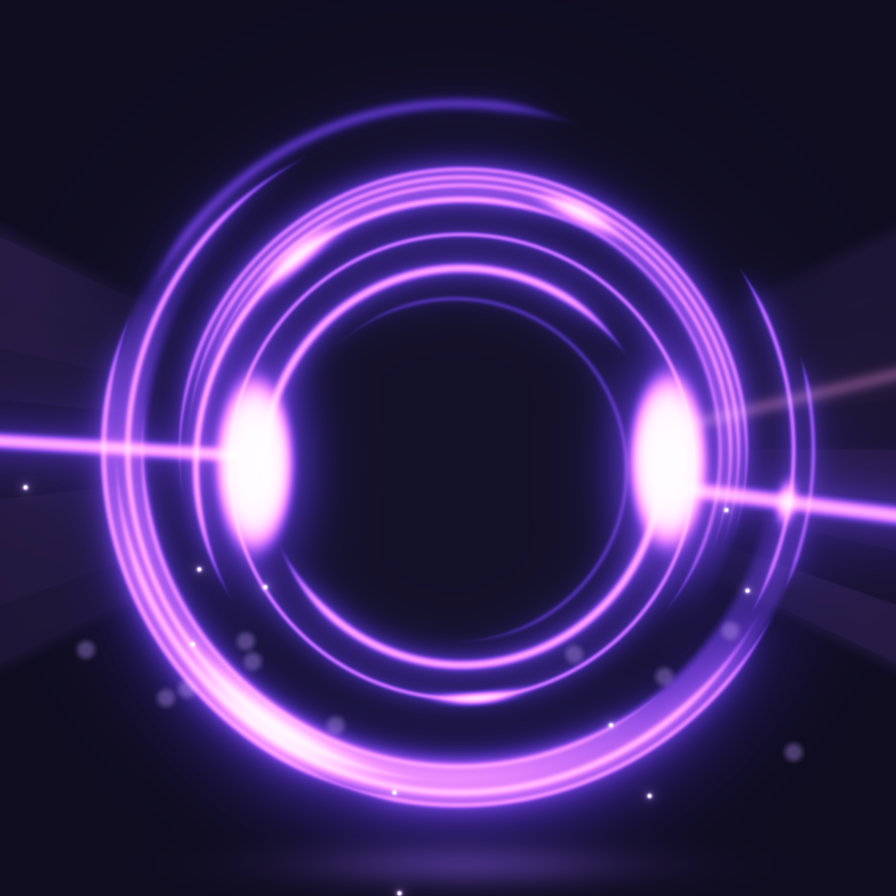
A Shadertoy shader for this background:

```glsl
// Neon portal: tapered arcs on nearly concentric circles, two white-hot cores and
// side beams over a dark violet backdrop. All parts add up to one light energy,
// which an exposure curve turns from blue through pink to white.

const float TAU = 6.2831853;
const vec2 INNER_CENTRE = vec2(0.0156, -0.0208);
const vec2 UPPER_CENTRE = vec2(0.0169, -0.0052);
const vec2 OUTER_CENTRE = vec2(0.0117, -0.0026);
const vec2 LEFT_CORE = vec2(-0.216, -0.018);
const vec2 RIGHT_CORE = vec2(0.246, -0.014);
const vec2 CORE_SIZE = vec2(0.033, 0.074);
const vec3 NIGHT = vec3(0.058, 0.047, 0.125);
const vec3 DISK = vec3(0.076, 0.067, 0.158);
const vec3 RAY_TINT = vec3(0.085, 0.055, 0.135);
const vec3 FLOOR_TINT = vec3(0.17, 0.11, 0.29);
const vec3 DUST_TINT = vec3(0.31, 0.25, 0.40);
const vec3 EXPOSURE = vec3(0.50, 0.27, 1.80);
const float PINK_BOOST = 0.15;
const float GLOW_SIZE = 0.012;
const float GLOW_GAIN = 0.27;
const float RAY_SPREAD = 0.46;
const int DUST_COUNT = 20;

float hash(float n) { return fract(sin(n * 127.1 + 3.7) * 4375.85); }

float gauss(vec2 p, vec2 size) { p /= size; return exp(-dot(p, p)); }

// Angular distance in degrees between the direction of p and a given heading
float angleGap(vec2 p, float heading) {
    float a = atan(p.y, p.x) * 360.0 / TAU;
    return abs(mod(a - heading + 180.0, 360.0) - 180.0);
}

// Thin glowing arc, fading and narrowing towards both ends
float arc(vec2 p, float radius, float heading, float halfSpan, float width, float gain) {
    float taper = smoothstep(0.0, 0.35, 1.0 - angleGap(p, heading) / halfSpan);
    float d = abs(length(p) - radius);
    float w = max(width * mix(0.5, 1.0, taper), 0.8 / min(iResolution.x, iResolution.y));
    return gain * taper * (exp(-d * d / (w * w)) + GLOW_GAIN * exp(-d / GLOW_SIZE));
}

// Translucent ribbon between two radii
float ribbon(vec2 p, float inner, float outer, float heading, float halfSpan) {
    float r = length(p);
    float side = smoothstep(inner - 0.006, inner + 0.008, r) * smoothstep(outer + 0.006, outer - 0.008, r);
    return side * smoothstep(0.0, 0.6, 1.0 - angleGap(p, heading) / halfSpan);
}

// Highlight stretched along a circle
float glint(vec2 p, float radius, float heading, float spread, float width) {
    return gauss(vec2(angleGap(p, heading), length(p) - radius), vec2(spread, width));
}

float beam(vec2 p, vec2 a, vec2 b, float width) {
    vec2 ab = b - a;
    float t = clamp(dot(p - a, ab) / dot(ab, ab), 0.0, 1.0);
    float d = length(p - a - ab * t);
    return exp(-d * d / (width * width)) + 0.13 * exp(-d / (width * 3.5));
}

float core(vec2 p) {
    float q = dot(p / CORE_SIZE, p / CORE_SIZE);
    return 15.0 * exp(-q * q) + 0.8 * gauss(p, vec2(0.055, 0.105));
}

vec3 backdrop(vec2 p) {
    vec3 col = mix(DISK, NIGHT, smoothstep(0.15, 0.6, length(p)));
    // Fans of light to both sides, split into uneven sectors
    float slope = atan(p.y, abs(p.x));
    float cell = slope * 9.0 + (p.x < 0.0 ? 20.0 : 43.0);
    float shade = mix(hash(floor(cell)), hash(floor(cell) + 1.0), smoothstep(0.94, 1.0, fract(cell)));
    float fan = smoothstep(RAY_SPREAD + 0.02, RAY_SPREAD - 0.02, abs(slope));
    col += RAY_TINT * fan * (0.35 + 0.65 * shade) * smoothstep(0.25, 0.48, abs(p.x));
    col += FLOOR_TINT * gauss(p - vec2(0.02, -0.466), vec2(0.17, 0.023));
    return col;
}

float innerRings(vec2 p) {
    float e = arc(p, 0.2214, 115.0, 82.0, 0.0042, 2.6);
    e += arc(p, 0.2214, 285.0, 83.0, 0.0042, 2.6);
    e += arc(p, 0.2591, 0.0, 300.0, 0.0024, 1.4);
    e += 5.0 * glint(p, 0.2591, 274.0, 7.0, 0.005);
    vec2 q = p + vec2(0.0078, 0.004);
    return e + arc(q, 0.1914, 22.0, 116.0, 0.0028, 0.34);
}

float upperRings(vec2 p) {
    float e = 0.45 * ribbon(p, 0.285, 0.316, 75.0, 115.0);
    for (int i = 0; i < 3; i++) {
        float k = float(i);
        e += arc(p, 0.3164 - 0.009 * k, 86.0 - 8.0 * k, 106.0 - 6.0 * k, 0.0027, 1.25);
    }
    e += arc(p, 0.287, 18.0, 58.0, 0.0026, 0.8);
    e += arc(p + vec2(0.0, 0.0156), 0.2982, 134.0, 77.0, 0.0035, 2.3);
    e += 6.0 * glint(p, 0.287, 130.0, 7.0, 0.009);
    return e + 6.0 * glint(p, 0.298, 64.0, 6.0, 0.008);
}

float outerRings(vec2 p) {
    float e = 0.75 * ribbon(p, 0.350, 0.396, 248.0, 112.0);
    e += arc(p, 0.396, 206.0, 50.0, 0.0032, 1.7);
    e += arc(p, 0.396, 290.0, 43.0, 0.0028, 1.5);
    e += arc(p, 0.382, 256.0, 77.0, 0.0040, 2.3);
    e += arc(p, 0.369, 192.0, 76.0, 0.0034, 1.9);
    e += arc(p, 0.353, 242.0, 72.0, 0.0030, 1.3);
    e += arc(p, 0.374, 2.0, 32.0, 0.0026, 1.3);
    e += arc(p, 0.396, -4.0, 20.0, 0.0026, 0.8);
    e += arc(p, 0.387, 112.0, 43.0, 0.0065, 0.42);
    e += 9.0 * glint(p, 0.372, 236.0, 13.0, 0.014);
    e += 1.4 * glint(p, 0.366, 268.0, 25.0, 0.018);
    e += 5.0 * glint(p, 0.371, -9.0, 2.5, 0.008);
    return e + 0.22 * glint(p, 0.39, 268.0, 60.0, 0.065);
}

// Soft discs and tiny sparks scattered around the lower half
vec3 dust(vec2 p) {
    vec3 col = vec3(0.0);
    for (int i = 0; i < DUST_COUNT; i++) {
        float n = float(i) + 1.0;
        float a = TAU * (0.47 + 0.57 * hash(n));
        vec2 q = p - mix(0.25, 0.52, hash(n + 40.0)) * vec2(cos(a), sin(a));
        float d = length(q);
        if (i % 2 == 0) col += DUST_TINT * 0.75 * smoothstep(0.015, 0.004, d);
        else col += vec3(1.0, 0.9, 1.0) * exp(-d * d / 0.000007) + DUST_TINT * exp(-d / 0.004);
    }
    return col;
}

void mainImage(out vec4 fragColor, in vec2 fragCoord) {
    vec2 p = (fragCoord - 0.5 * iResolution.xy) / min(iResolution.x, iResolution.y);
    float energy = innerRings(p - INNER_CENTRE) + upperRings(p - UPPER_CENTRE) + outerRings(p - OUTER_CENTRE);
    energy += core(p - LEFT_CORE) + core(p - RIGHT_CORE);
    energy += 3.2 * beam(p, vec2(-0.8, 0.026), vec2(-0.24, -0.008), 0.0065);
    energy += 3.2 * beam(p, vec2(0.27, -0.047), vec2(0.8, -0.112), 0.0075);
    vec3 col = backdrop(p) + dust(p);
    col += vec3(0.24, 0.14, 0.20) * beam(p, vec2(0.27, 0.026), vec2(0.8, 0.155), 0.009);
    vec3 light = EXPOSURE * energy + vec3(PINK_BOOST * energy * energy, 0.0, 0.0);
    col = 1.0 - (1.0 - min(col, 1.0)) * exp(-light);
    fragColor = vec4(col, 1.0);
}
```
